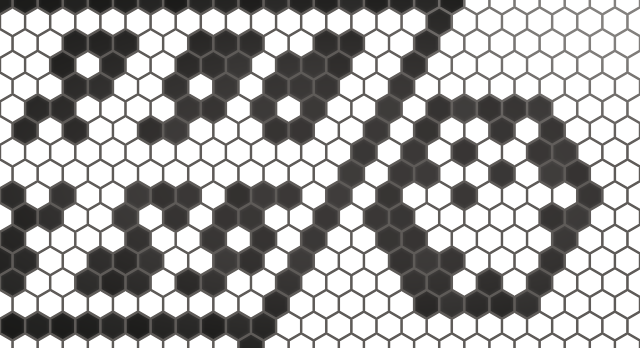
Reproduce this pattern procedurally as a WebGL 2 fragment shader.

```glsl
#version 300 es
precision highp float;

uniform vec2 u_resolution;
out vec4 fragColor;

const float COLUMNS = 25.5;
const float ROW_HEIGHT = 0.8660254;

// Centre of the hexagon holding p; neighbours in a row are one unit apart
vec2 hexCentre(vec2 p) {
  vec2 cell = vec2(1.0, 2.0 * ROW_HEIGHT);
  vec2 evenRow = floor(p / cell + 0.5) * cell;
  vec2 oddRow = (floor(p / cell) + 0.5) * cell;
  return distance(p, evenRow) < distance(p, oddRow) ? evenRow : oddRow;
}

// Distance from the cell border, positive inside
float hexInset(vec2 q) {
  q = abs(q);
  return 0.5 - max(q.x, dot(q, vec2(0.5, ROW_HEIGHT)));
}

float layeredSines(vec2 t) {
  return sin(t.x * 2.4 + t.y * 1.7) + sin(t.x * 4.1 - t.y * 2.9 + 1.0);
}

bool isDark(float x, float row) {
  float slant = x + 0.5 * row;
  float scatter = layeredSines(vec2(slant, row));

  // Slanted band with the top and bottom borders that meet it
  bool band = abs(slant - 18.0) < 0.25;
  bool border = (row < 0.5 || abs(row - 15.0) < 0.5) && slant < 18.25;

  // Hexagonal ring, thicker at the lower left
  float left = 15.0 + 0.5 * abs(row - 10.0);
  float right = 23.5 - 0.5 * abs(row - 9.0);
  bool inRing = row > 4.5 && row < 14.5 && x > left - 0.25 && x < right + 0.25;
  float wall = row > 9.5 ? 1.25 : 0.25;
  bool rim = x < left + wall || x > right - 0.25 || row < 5.5 || row > 13.5;
  bool ring = inRing && (rim || scatter > 0.95);

  // Two rows of slanted clusters with scattered gaps
  bool upper = abs(row - 4.0) < 2.5;
  bool lower = abs(row - 11.0) < 2.5;
  float start = upper ? 4.0 : 5.0;
  bool slot = mod(slant - start, 4.5) < 2.75 && slant > 3.5 && slant < 16.5;
  bool cluster = (upper || lower) && slot && scatter > -0.75;

  return band || border || ring || cluster;
}

void main() {
  vec2 uv = gl_FragCoord.xy / u_resolution;
  float pixel = COLUMNS / u_resolution.x;
  vec2 p = vec2(gl_FragCoord.x, u_resolution.y - gl_FragCoord.y) * pixel;
  vec2 centre = hexCentre(p);
  float row = floor(centre.y / ROW_HEIGHT + 0.5);
  float inset = hexInset(p - centre);

  // Soft light: dim towards the left corners, glare at the top right
  float dim = smoothstep(0.25, 0.8, length((uv - vec2(0.58, 0.5)) * vec2(0.9, 1.2)));
  float glare = 1.0 - smoothstep(0.0, 0.45, distance(uv, vec2(0.95, 0.95)));

  vec3 grout = mix(vec3(0.37, 0.355, 0.345), vec3(0.52, 0.51, 0.5), glare);
  vec3 charcoal = mix(vec3(0.225, 0.215, 0.21), vec3(0.11, 0.11, 0.105), dim);
  charcoal += 0.012 * layeredSines(centre);
  charcoal += 0.03 * (1.0 - smoothstep(0.05, 0.2, inset));

  vec3 tile = isDark(centre.x, row) ? charcoal : vec3(1.0);
  float cover = smoothstep(-0.6, 0.6, (inset - 0.05) / pixel);
  fragColor = vec4(mix(grout, tile, cover), 1.0);
}
```
